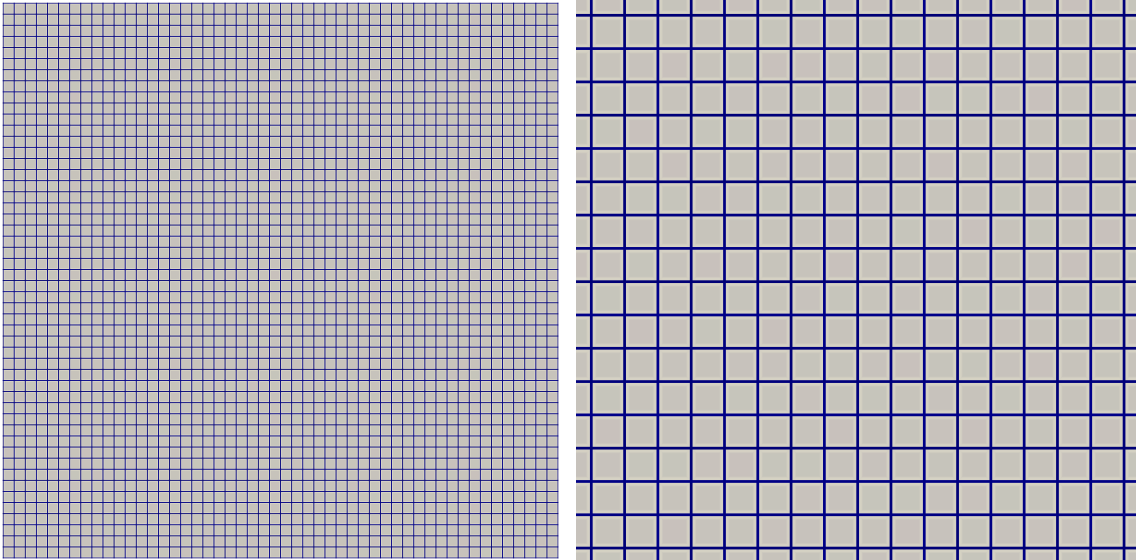
Left, the full canvas; right, a detail of the centre.
A WebGL 1 fragment shader for this pattern:

```glsl
precision highp float;

uniform vec2 u_resolution;

// Share of a pixel, per axis, covered by a band around zero
vec2 bandCoverage(vec2 offset, float halfWidth, vec2 pixel) {
  vec2 high = min(offset + 0.5 * pixel, vec2(halfWidth));
  vec2 low = max(offset - 0.5 * pixel, vec2(-halfWidth));
  return clamp((high - low) / pixel, 0.0, 1.0);
}

// Slow, uneven drift between -1 and 1
float drift(vec2 p) {
  return 0.5 * sin(p.x * 1.7 + 2.0 * sin(p.y * 0.9))
       + 0.5 * sin(p.y * 2.3 + 1.5 * sin(p.x * 1.3));
}

void main() {
  const float CELLS = 50.0;
  float scale = CELLS / 0.991;
  vec2 uv = gl_FragCoord.xy / u_resolution;
  vec2 grid = (uv - vec2(0.0055, 0.0035)) * scale;
  vec2 pixel = scale / u_resolution;

  // Nearest ruled line on each axis, including both outer borders
  vec2 lineIndex = clamp(floor(grid + 0.5), 0.0, CELLS);
  vec2 offset = grid - lineIndex;
  vec2 ink = bandCoverage(offset, 0.041, pixel);
  vec2 inside = bandCoverage(grid - 0.5 * CELLS, 0.5 * CELLS + 0.041, vec2(1.0) * pixel);
  // The broad band fills whole pixels except along the outer edge
  float sheet = inside.x * inside.y;

  // Warm grey cells with a faint change of tint
  vec2 cell = floor(grid);
  vec3 paper = vec3(0.78, 0.765, 0.735);
  paper += vec3(0.004, -0.009, 0.003) * drift(cell);

  // Pale fringe inside each cell, next to the lines
  vec2 nearLine = 1.0 - smoothstep(0.09, 0.17, abs(offset));
  float fringe = max(nearLine.x, nearLine.y);
  paper = mix(paper, vec3(0.85, 0.835, 0.775), fringe * 0.8);

  // Navy lines, some slightly bluer than others
  vec2 blue = 0.5 + 0.04 * sin(lineIndex * 2.4 + vec2(0.0, 1.0));
  vec3 color = mix(paper, vec3(0.0, 0.0, blue.x), ink.x);
  color = mix(color, vec3(0.0, 0.0, blue.y), ink.y);

  gl_FragColor = vec4(mix(vec3(1.0), color, sheet), 1.0);
}
```
